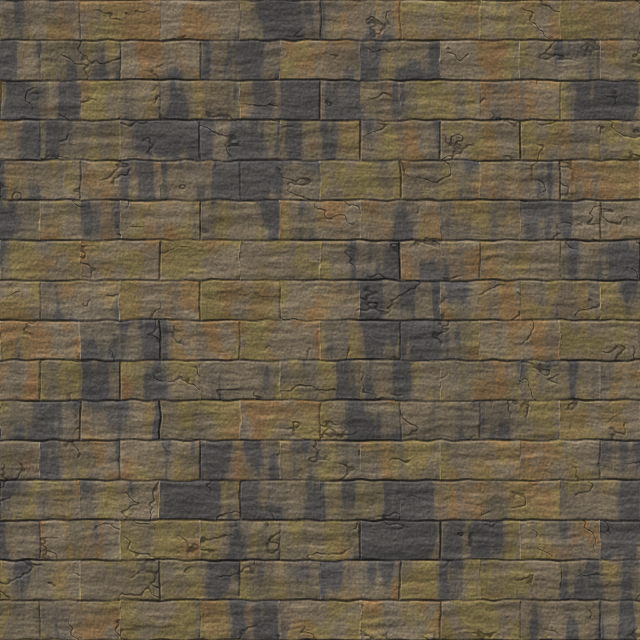
This texture is drawn by a Shadertoy shader. Its source:

```glsl
float hash(vec2 p) {
    vec3 a = fract(p.xyx * vec3(0.1031, 0.1030, 0.0973));
    a += dot(a, a.yzx + 33.33);
    return fract((a.x + a.y) * a.z);
}

float noise(vec2 p) {
    vec2 i = floor(p), f = fract(p);
    f = f * f * (3.0 - 2.0 * f);
    return mix(mix(hash(i), hash(i + vec2(1, 0)), f.x),
               mix(hash(i + vec2(0, 1)), hash(i + vec2(1, 1)), f.x), f.y);
}

float fbm(vec2 p) {
    float sum = 0.0, gain = 0.533;
    for (int i = 0; i < 4; i++) {
        sum += gain * noise(p);
        p = p * 2.03 + 17.3;
        gain *= 0.5;
    }
    return sum;
}

// Running bond of 2 by 1 blocks: xy = position in block, zw = block index
vec4 blockAt(vec2 q) {
    q += 0.05 * (vec2(noise(q * 2.5 + 40.0), noise(q * 3.0)) - 0.5);
    float row = floor(q.y);
    q.x += 1.0 - mod(row, 2.0);
    float column = floor(q.x * 0.5);
    return vec4(q.x - 2.0 * column, q.y - row, column, row);
}

// Joint strength; some upright joints are pale and come out negative
float jointAt(vec2 q, vec4 block) {
    float blur = 16.0 / iResolution.y;
    vec2 edge = min(block.xy, vec2(2, 1) - block.xy);
    float side = hash(vec2(block.z + step(1.0, block.x), block.w) + 71.0);
    float bed = (1.0 - smoothstep(0.005, 0.025 + blur, edge.y)) * (0.35 + 0.8 * noise(q * vec2(1.3, 0.5)));
    float upright = (1.0 - smoothstep(0.005, 0.02 + blur, edge.x)) * mix(-0.25, 1.1, side * side);
    return edge.y < edge.x ? bed : mix(upright, bed, bed);
}

// Thin wandering fissures that appear on parts of some blocks
float crackAt(vec2 q, vec4 block) {
    vec2 seed = block.zw * 13.7;
    float field = fbm(block.xy * vec2(0.9, 1.3) + seed) - 0.5;
    float mask = smoothstep(0.5, 0.65, noise(block.xy * 1.5 + seed + 5.0));
    return mask * (1.0 - smoothstep(0.004, 0.025, abs(field)));
}

float heightAt(vec2 q) {
    vec4 block = blockAt(q);
    vec2 seed = block.zw * 9.1;
    float ripple = fbm(vec2(block.x * 0.9, block.y * 6.0 + 0.5 * noise(q * 2.0)) + seed);
    float rough = fbm(q * vec2(4.0, 6.0) + 30.0);
    float grain = noise(q * 16.0) + 0.7 * noise(q * 27.0 + 9.0);
    return 0.6 * ripple + 0.3 * rough + 0.11 * grain
         - 0.3 * jointAt(q, block) - 0.16 * crackAt(q, block);
}

void mainImage(out vec4 fragColor, in vec2 fragCoord) {
    vec2 q = 16.0 * fragCoord / iResolution.xy;
    vec4 block = blockAt(q);
    vec2 seed = block.zw * 7.3;
    float tone = hash(block.zw + 3.0);

    // Olive stone with ochre and rust washes
    float wash = fbm(vec2(q.x * 1.4, q.y * 0.7) + seed);
    float rust = smoothstep(0.42, 0.7, 0.75 * wash + 0.25 * tone);
    vec3 color = mix(vec3(0.47, 0.42, 0.28), vec3(0.47, 0.375, 0.265), rust);
    float pale = fbm(vec2(q.x * 2.0, q.y * 1.2) + seed + 60.0);
    color = mix(color, vec3(0.45, 0.405, 0.335), smoothstep(0.4, 0.65, pale));

    // Slate stains running down the blocks
    float streak = fbm(vec2(block.x * 2.3, block.y * 0.35) + seed + 20.0);
    float region = fbm(q * vec2(0.3, 0.45) + 11.0);
    float stain = 0.5 * streak + 0.45 * region + 0.16 * (hash(block.zw + 50.0) - 0.5);
    color = mix(color, vec3(0.39, 0.36, 0.315), 0.7 * smoothstep(0.46, 0.55, stain));
    color = mix(color, vec3(0.29, 0.285, 0.285), 0.85 * smoothstep(0.555, 0.62, stain));

    // Banded darkening, block tone and relief lit from the upper left
    float band = fbm(vec2(block.x * 0.7, block.y * 4.5) + seed + 80.0);
    float relief = heightAt(q) - heightAt(q + vec2(-0.025, 0.05));
    color *= 0.97 + 0.35 * (band - 0.5) + 0.08 * (tone - 0.5);
    color *= 1.0 + clamp(1.1 * relief, -0.35, 0.3);

    // Joints, fissures and fine grit
    color *= 1.0 - 0.42 * jointAt(q, block);
    color *= 1.0 - 0.25 * crackAt(q, block);
    color *= 1.0 + 0.16 * (noise(q * 24.0 + 5.0) - 0.5);
    fragColor = vec4(clamp(color, 0.0, 1.0), 1.0);
}
```
